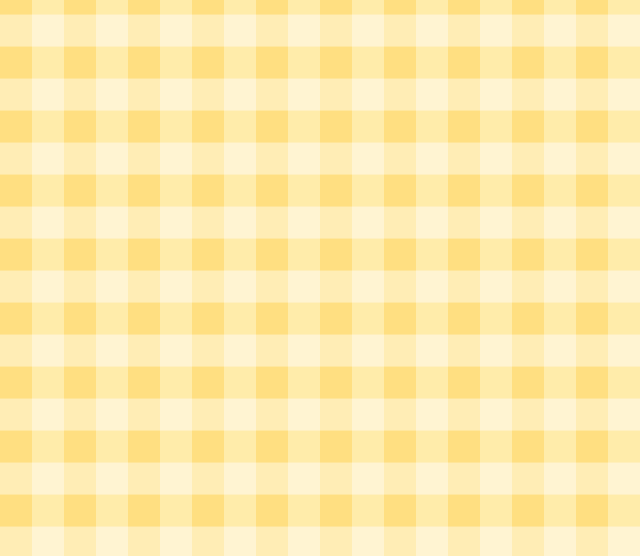
Write a WebGL 2 fragment shader that draws this pattern.

```glsl
#version 300 es
precision highp float;
// Pale yellow gingham: ten vertical stripes cross evenly spaced horizontal bands.
// Two smooth stripe masks blend four flat tones: ground, column, row and crossing.

uniform vec2 u_resolution;
out vec4 fragColor;

// Coverage of a stripe that fills the first half of each unit repeat.
float halfStripe(float x, float pixel) {
    float edgeDistance = 0.25 - abs(fract(x) - 0.25);
    // The gap wraps around, so measure its far half from the next repeat.
    edgeDistance = max(edgeDistance, 0.25 - abs(fract(x) - 1.25));
    return clamp(edgeDistance / pixel + 0.5, 0.0, 1.0);
}

void main() {
    // Ten square repeats span the canvas width.
    vec2 weave = gl_FragCoord.xy / u_resolution.x * 10.0;
    float pixel = 10.0 / u_resolution.x;

    float column = halfStripe(weave.x, pixel);
    float row = halfStripe(weave.y - 0.46, pixel);

    // Threads in one direction only give the two middle tones.
    vec3 lightRow = mix(vec3(1.0, 0.957, 0.824), vec3(1.0, 0.929, 0.710), column);
    vec3 darkRow = mix(vec3(1.0, 0.925, 0.667), vec3(1.0, 0.875, 0.506), column);

    fragColor = vec4(mix(lightRow, darkRow, row), 1.0);
}
```
